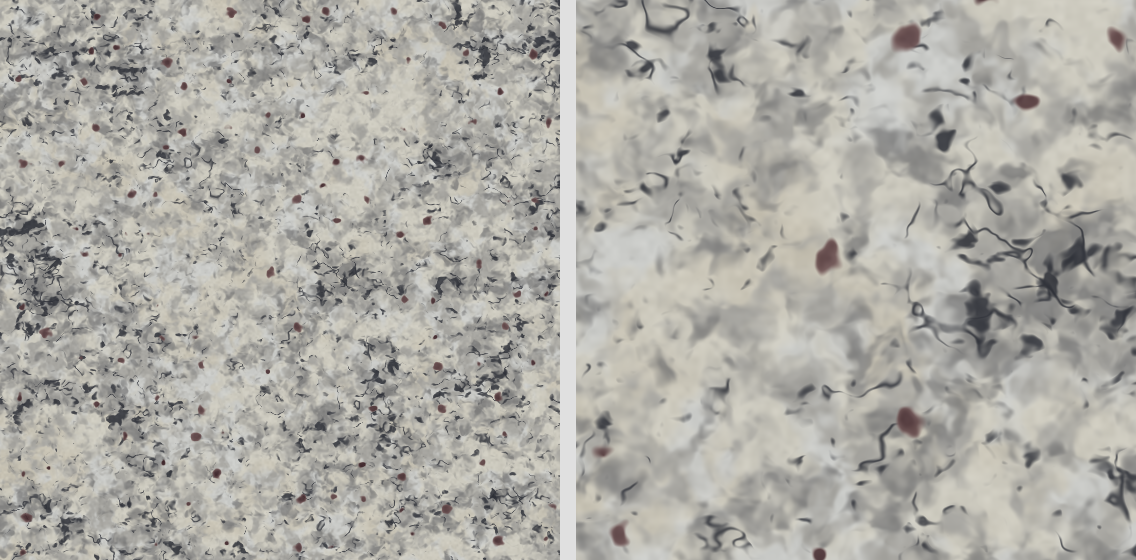
Left: the whole. Right: its middle third, enlarged.
This texture is drawn by a three.js fragment shader. Its source:

```glsl
varying vec2 vUv;

const vec3 CREAM = vec3(0.805, 0.795, 0.75);
const vec3 TAN = vec3(0.77, 0.745, 0.68);
const vec3 COOL_WHITE = vec3(0.79, 0.80, 0.80);
const vec3 MOTTLE = vec3(0.65, 0.645, 0.625);
const vec3 SMOKE = vec3(0.47, 0.47, 0.47);
const vec3 INK = vec3(0.18, 0.19, 0.22);
const vec3 GARNET_CORE = vec3(0.23, 0.13, 0.15);
const vec3 GARNET_RIM = vec3(0.45, 0.34, 0.34);

float hash(vec2 p) {
  vec3 q = fract(p.xyx * 0.1031);
  q += dot(q, q.yzx + 33.33);
  return fract((q.x + q.y) * q.z);
}

float noise(vec2 p) {
  vec2 cell = floor(p);
  vec2 f = fract(p);
  f = f * f * (3.0 - 2.0 * f);
  float low = mix(hash(cell), hash(cell + vec2(1.0, 0.0)), f.x);
  float high = mix(hash(cell + vec2(0.0, 1.0)), hash(cell + 1.0), f.x);
  return mix(low, high, f.y);
}

// Rotated octaves, normalised to 0..1
float fbm(vec2 p, float gain) {
  mat2 turn = mat2(1.6, 1.2, -1.2, 1.6);
  float sum = 0.0;
  float total = 0.0;
  float weight = 1.0;
  for (int i = 0; i < 3; i++) {
    sum += weight * noise(p);
    total += weight;
    weight *= gain;
    p = turn * p + 17.3;
  }
  return sum / total;
}

vec2 warp(vec2 p, float scale, float amount) {
  vec2 shift = vec2(fbm(p * scale + 5.0, 0.6), fbm(p * scale + 71.0, 0.6));
  return p + amount * (shift - 0.5);
}

// Pale feldspar: cream ground, tan stains, cool quartz and fine mottling
vec3 feldspar(vec2 p, float cluster) {
  vec3 color = mix(CREAM, TAN, 0.7 * smoothstep(0.48, 0.78, fbm(p * 13.0 + 40.0, 0.6)));
  float quartz = smoothstep(0.46, 0.70, fbm(p * 27.0 + 90.0, 0.6));
  color = mix(color, COOL_WHITE, 0.75 * quartz);
  float mottle = fbm(p * 48.0 + 120.0, 0.7) + 0.3 * cluster;
  return mix(color, MOTTLE, smoothstep(0.36, 0.74, mottle));
}

// Soft grey grains, denser inside clusters
float smoke(vec2 p, float cluster) {
  float grain = fbm(p * vec2(54.0, 60.0) + 130.0, 0.6) + 0.5 * cluster;
  return smoothstep(0.51, 0.82, grain);
}

// Short ragged veins
float veins(vec2 p, float cluster) {
  float ridge = abs(fbm(p * vec2(31.0, 40.0) + 210.0, 0.6) - 0.5);
  float line = 1.0 - smoothstep(0.0, 0.05, ridge);
  float gaps = fbm(p * 58.0 + 250.0, 0.5) + 0.65 * cluster;
  return line * smoothstep(0.53, 0.74, gaps);
}

// Small compact dark flecks
float flecks(vec2 p, float cluster) {
  float grain = fbm(p * vec2(60.0, 72.0) + 310.0, 0.55) + 0.5 * cluster;
  return smoothstep(0.69, 0.85, grain);
}

// Scattered garnets: x is coverage, y is darkness toward the core
vec2 garnets(vec2 p, float count, float share) {
  vec2 cell = floor(p * count);
  vec2 jitter = vec2(hash(cell + 11.0), hash(cell + 47.0));
  vec2 d = fract(p * count) - mix(vec2(0.2), vec2(0.8), jitter);
  float size = hash(cell + 83.0);
  float radius = mix(0.06, 0.14, size * size);
  d.x *= mix(0.75, 1.25, hash(cell + 29.0));
  float dist = length(d) + 0.12 * (noise(p * 140.0) - 0.5);
  float present = step(hash(cell + 151.0), share);
  float cover = present * (1.0 - smoothstep(radius - 0.04, radius + 0.03, dist));
  float core = 1.0 - smoothstep(0.0, radius, dist - 0.02);
  return vec2(cover, core * mix(0.4, 1.0, hash(cell + 203.0)));
}

void main() {
  vec2 p = warp(vUv, 40.0, 0.016);
  float cluster = fbm(vUv * vec2(8.0, 10.0) + 3.0, 0.7) - 0.5;

  vec3 color = feldspar(p, cluster);
  color = mix(color, SMOKE, 0.75 * smoke(p, cluster));
  color = mix(color, INK, 0.78 * veins(p, cluster));
  color = mix(color, INK, 0.85 * flecks(p, cluster));

  vec2 garnet = garnets(vUv, 16.0, 0.42);
  color = mix(color, mix(GARNET_RIM, GARNET_CORE, garnet.y), 0.9 * garnet.x);

  // Fine crystalline grain
  color += 0.04 * (noise(vUv * 230.0) - 0.5) + 0.03 * (noise(vUv * 95.0 + 7.0) - 0.5);
  gl_FragColor = vec4(color, 1.0);
}
```
